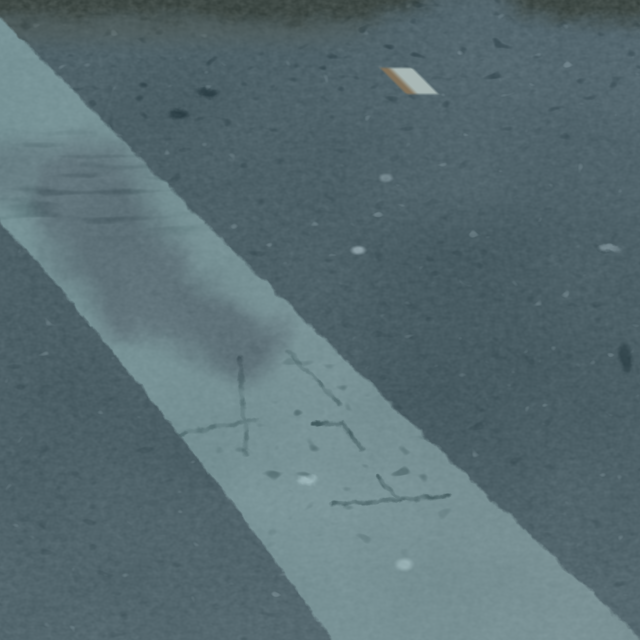
Reproduce this texture procedurally as a three.js fragment shader.

```glsl
varying vec2 vUv;

vec2 gradientAt(vec2 cell) {
  vec2 h = vec2(dot(cell, vec2(127.1, 311.7)), dot(cell, vec2(269.5, 183.3)));
  return fract(sin(h) * 43758.5) * 2.0 - 1.0;
}

float noise(vec2 p) {
  vec2 i = floor(p), f = fract(p);
  vec2 u = f * f * f * (f * (f * 6.0 - 15.0) + 10.0);
  float a = dot(gradientAt(i), f);
  float b = dot(gradientAt(i + vec2(1, 0)), f - vec2(1, 0));
  float c = dot(gradientAt(i + vec2(0, 1)), f - vec2(0, 1));
  float d = dot(gradientAt(i + vec2(1, 1)), f - vec2(1, 1));
  return mix(mix(a, b, u.x), mix(c, d, u.x), u.y);
}

float fbm(vec2 p) {
  float sum = 0.0, gain = 0.6;
  for (int i = 0; i < 4; i++) {
    sum += gain * noise(p);
    p = p * 2.03 + 17.3;
    gain *= 0.55;
  }
  return sum;
}

float segment(vec2 p, vec2 a, vec2 b) {
  vec2 d = b - a;
  return length(p - a - d * clamp(dot(p - a, d) / dot(d, d), 0.0, 1.0));
}

float spot(vec2 p, vec2 center, vec2 radius) {
  return 1.0 - smoothstep(0.4, 1.3, length((p - center) / radius));
}

float crack(vec2 p, vec2 a, vec2 b) {
  return 1.0 - smoothstep(0.001, 0.006, segment(p, a, b));
}

void main() {
  vec2 p = vUv;
  vec2 rough = p + 0.012 * vec2(fbm(p * 32.0), fbm(p * 32.0 + 41.0));
  float grain = noise(p * vec2(85, 110)) + 0.6 * noise(p * vec2(170, 210) + 9.0);
  float clouds = fbm(p * vec2(5, 7));

  // Asphalt with pits and pale grit
  vec3 color = vec3(0.302, 0.378, 0.405);
  color += vec3(0.035, 0.035, 0.04) * smoothstep(0.5, 0.95, p.y) * smoothstep(0.2, 1.0, p.x);
  color += 0.03 * smoothstep(0.35, 0.0, p.y);
  color -= 0.018 * spot(p, vec2(0.75, 0.47), vec2(0.26, 0.2));
  color += 0.035 * clouds + 0.042 * grain;
  float pits = smoothstep(0.22, 0.5, noise(p * vec2(38, 62) + 5.0));
  color -= pits * (0.035 + 0.05 * smoothstep(0.75, 0.9, p.y));
  color += 0.1 * smoothstep(0.36, 0.6, noise(p * vec2(48, 64) + 31.0));

  // Grass and soil along the far verge
  float vergeLine = 0.965 + 0.035 * smoothstep(0.55, 0.72, p.x) * smoothstep(0.9, 0.72, p.x);
  vergeLine += 0.03 * fbm(p * vec2(14, 20));
  float verge = smoothstep(-0.025, 0.025, p.y - vergeLine);
  verge *= 1.0 - 0.85 * spot(p, vec2(0.73, 1.0), vec2(0.08, 0.09));
  vec3 soil = vec3(0.245, 0.285, 0.265) + 0.07 * grain + 0.08 * clouds;
  color = mix(color, soil, verge * 0.9);
  float dust = smoothstep(0.91, 0.96, p.y) * (1.0 - smoothstep(0.45, 0.65, p.x));
  color = mix(color, vec3(0.33, 0.37, 0.35), dust * (1.0 - verge) * 0.5);

  // Painted band
  float upperEdge = 0.974 - 0.97 * rough.x - 0.012 * sin(3.14159 * rough.x);
  float lowerEdge = 0.655 - 1.12 * rough.x - 0.27 * rough.x * rough.x;
  float band = smoothstep(-0.004, 0.005, upperEdge - rough.y)
             * smoothstep(-0.004, 0.005, rough.y - lowerEdge);
  vec3 paint = mix(vec3(0.465, 0.575, 0.59), vec3(0.475, 0.565, 0.58), p.x);
  paint += 0.045 * clouds + 0.025 * grain;

  // Worn paint with horizontal scuffs
  vec2 wornPoint = p + 0.06 * vec2(fbm(p * 9.0), fbm(p * 9.0 + 23.0));
  float wornDistance = min(segment(wornPoint, vec2(0.13, 0.7), vec2(0.21, 0.56)) - 0.075,
                           segment(wornPoint, vec2(0.23, 0.54), vec2(0.38, 0.465)) - 0.05);
  float worn = 1.0 - smoothstep(-0.035, 0.04, wornDistance);
  worn = max(worn, 0.6 * spot(p, vec2(0.06, 0.73), vec2(0.16, 0.06)));
  float scuffs = smoothstep(0.02, 0.4, noise(p * vec2(9, 75)));
  scuffs *= smoothstep(0.6, 0.68, p.y) * smoothstep(0.82, 0.76, p.y);
  paint = mix(paint, vec3(0.36, 0.43, 0.46) + 0.035 * grain + 0.05 * clouds, worn * 0.88);
  paint -= 0.07 * scuffs;

  // Cracks and chips in the paint
  float cracks = 0.5 * crack(rough, vec2(0.375, 0.44), vec2(0.385, 0.29));
  cracks = max(cracks, 0.6 * crack(rough, vec2(0.45, 0.45), vec2(0.53, 0.37)));
  cracks = max(cracks, crack(rough, vec2(0.49, 0.339), vec2(0.535, 0.338)));
  cracks = max(cracks, crack(rough, vec2(0.535, 0.338), vec2(0.565, 0.297)));
  cracks = max(cracks, 0.8 * crack(rough, vec2(0.52, 0.212), vec2(0.7, 0.225)));
  cracks = max(cracks, 0.8 * crack(rough, vec2(0.59, 0.255), vec2(0.625, 0.218)));
  cracks = max(cracks, 0.5 * crack(rough, vec2(0.27, 0.318), vec2(0.4, 0.345)));
  cracks *= 0.65 + 0.7 * smoothstep(-0.2, 0.25, noise(p * 55.0));
  float chipZone = spot(p, vec2(0.53, 0.3), vec2(0.23, 0.17));
  float chips = chipZone * smoothstep(0.25, 0.5, noise(p * vec2(34, 52) + 12.0));
  paint -= 0.16 * cracks + 0.12 * chips;
  color = mix(color, paint, band);

  // Loose pale stones and dark stains
  float stones = spot(p, vec2(0.56, 0.609), vec2(0.012, 0.007));
  stones += 0.6 * spot(p, vec2(0.603, 0.722), vec2(0.011, 0.007));
  stones += 0.6 * spot(rough, vec2(0.952, 0.612), vec2(0.016, 0.006));
  stones += 0.5 * spot(p, vec2(0.632, 0.118), vec2(0.014, 0.01));
  stones += 0.5 * spot(rough, vec2(0.48, 0.25), vec2(0.016, 0.009));
  color += 0.25 * stones;
  float stains = spot(rough, vec2(0.28, 0.822), vec2(0.018, 0.009));
  stains += spot(rough, vec2(0.325, 0.855), vec2(0.018, 0.007));
  stains += 0.8 * spot(rough, vec2(0.977, 0.44), vec2(0.01, 0.025));
  color -= 0.11 * stains;

  // Slanted marker with an amber side
  float slide = p.x - 0.592 - (0.896 - p.y) * 1.0;
  float marker = smoothstep(-0.004, 0.004, slide) * smoothstep(0.054, 0.046, slide)
               * smoothstep(0.85, 0.856, p.y) * smoothstep(0.897, 0.891, p.y);
  vec3 markerColor = mix(vec3(0.52, 0.45, 0.35), vec3(0.68, 0.74, 0.73), smoothstep(0.008, 0.022, slide));
  color = mix(color, markerColor, marker * 0.95);

  gl_FragColor = vec4(color, 1.0);
}
```
